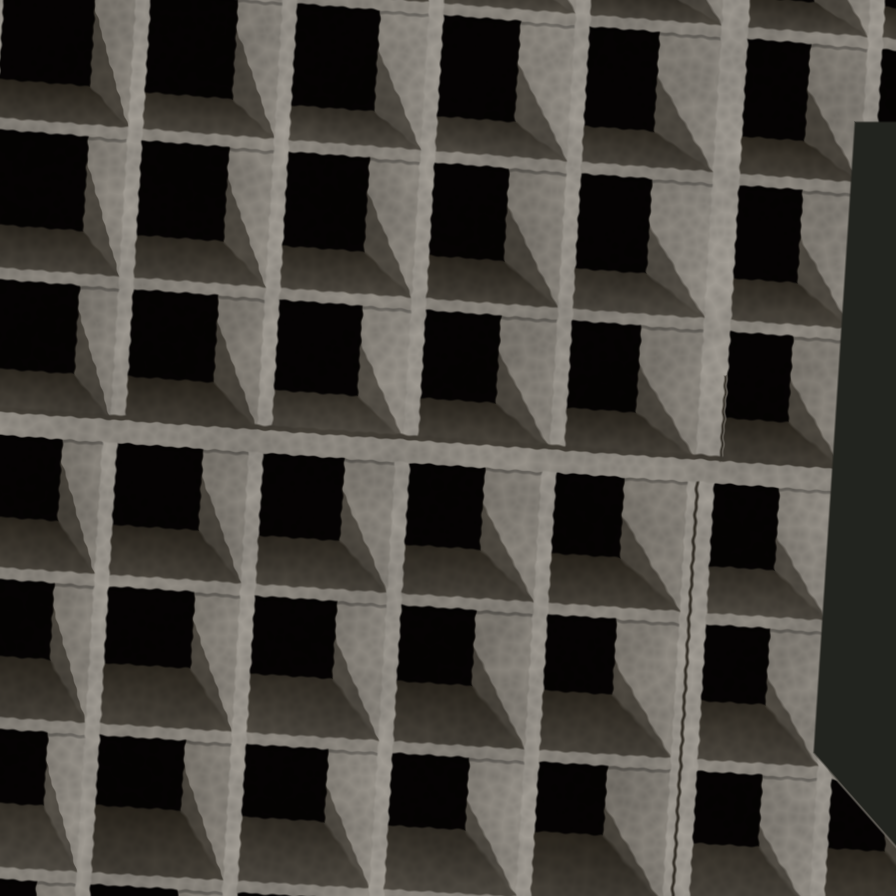
A Shadertoy shader for this pattern:

```glsl
// Tilted concrete lattice of deep square openings, seen from the upper left.
// Each cell is layered from a black hole, a shaded floor and a side face cut by
// a slanted shadow; two heavy bars split the grid and a dark panel covers its right edge.

#define PITCH vec2(0.164, 0.1673)   // cell spacing across and down
#define START vec2(0.156, 0.138)    // centre lines of the first bars
#define THIN vec2(0.0083, 0.0066)   // half widths of ordinary bars
#define THICK vec2(0.0150, 0.0125)  // half widths of the heavy bars
#define HEAVY_COLUMN 4.0
#define HEAVY_ROW 2.0
#define HEAVY_OFFSET 0.0065
#define PANEL_SHIFT 0.0038          // sideways slip above and below the heavy bar
#define SOFTNESS 0.0010
#define WEAR 0.13

float hash(vec2 p) {
    return fract(sin(dot(p, vec2(127.1, 311.7))) * 4375.85);
}

// Distance to the nearest scattered point, for mottled stone
float cellular(vec2 p) {
    vec2 base = floor(p);
    float nearest = 2.0;
    for (int j = -1; j <= 1; j++)
    for (int i = -1; i <= 1; i++) {
        vec2 cell = base + vec2(i, j);
        vec2 point = cell + vec2(hash(cell), hash(cell + 37.0));
        nearest = min(nearest, length(point - p));
    }
    return nearest;
}

float cover(float d) {
    float w = SOFTNESS + 0.6 / iResolution.y;
    return 1.0 - smoothstep(-w, w, d);
}

vec3 stone(float light) {
    return max(vec3(light) - vec3(0.0, 0.018, 0.048), 0.0);
}

float isHeavyColumn(float n) {
    return 1.0 - step(0.5, abs(n - HEAVY_COLUMN));
}

float isHeavyRow(float n) {
    return 1.0 - step(0.5, abs(n - HEAVY_ROW));
}

vec3 lattice(vec2 p) {
    // Tilted axes with slightly ragged edges
    vec2 q = vec2(p.x + 0.06 * p.y, p.y - (0.08 - 0.023 * p.y) * p.x);
    q += 0.0005 * (sin(p.yx * vec2(211.0, 187.0)) + sin(p.yx * vec2(437.0, 393.0) + 1.7));
    float band = q.y - START.y - HEAVY_ROW * PITCH.y;
    q.x += band < 0.0 ? -PANEL_SHIFT : PANEL_SHIFT;

    // Cell n lies between bars n-1 and n
    vec2 grid = (q - START) / PITCH;
    vec2 id = floor(grid) + 1.0;
    vec2 a = fract(grid) * PITCH;
    float vary = hash(id) - 0.5;

    // Opening limits
    float leftHeavy = isHeavyColumn(id.x - 1.0), rightHeavy = isHeavyColumn(id.x);
    vec2 lo = vec2(mix(THIN.x, THICK.x, leftHeavy) + HEAVY_OFFSET * leftHeavy,
                   mix(THIN.y, THICK.y, isHeavyRow(id.y - 1.0)));
    vec2 hi = PITCH - vec2(mix(THIN.x, THICK.x, rightHeavy) - HEAVY_OFFSET * rightHeavy,
                           mix(THIN.y, THICK.y, isHeavyRow(id.y)));

    // The hole shrinks with the viewing angle to the right and downward
    vec2 hole = lo + vec2(0.104, 0.113) - 0.0065 * id + 0.004 * vary;
    vec2 s = (a - hole) / (hi - hole);

    // Floor, brighter toward the front
    vec3 color = stone(mix(0.17, 0.28, clamp(s.y, 0.0, 1.0)) + 0.04 * vary);

    // Side face: lit above the slanted shadow
    float shadowTop = mix(lo.y, hi.y, 0.18 + 0.035 * id.x + 0.06 * vary);
    float shadowLine = mix(shadowTop, hi.y, s.x);
    float lit = cover((a.y - shadowLine) * 0.5);
    vec3 face = mix(stone(0.29 + 0.04 * vary), stone(0.48 + 0.05 * s.x + 0.05 * vary), lit);
    color = mix(color, face, cover(hole.x - a.x) * cover((s.y - s.x) * 0.03));

    // Black hole
    vec2 past = a - hole;
    color = mix(color, vec3(0.018, 0.012, 0.010), cover(max(past.x, past.y)));

    // Front bars; a thin shade edges the underside
    float rowBar = max(lo.y - a.y, a.y - hi.y);
    float columnBar = max(lo.x - a.x, a.x - hi.x);
    color *= 1.0 - 0.25 * cover(lo.y - a.y) * cover(a.y - lo.y - 0.004);
    color = mix(color, stone(0.52), cover(-rowBar));
    color = mix(color, stone(0.585), cover(-columnBar));

    // Open joint beside the heavy column
    float joint = q.x - START.x - HEAVY_COLUMN * PITCH.x - HEAVY_OFFSET;
    float lower = abs(joint + 0.004) - 0.0016;
    float upper = max(abs(joint - 0.013) - 0.0012, -0.11 - band);
    color = mix(color, stone(0.12), 0.85 * cover(band > 0.0 ? lower : upper));

    // Heavy cross bar with the gap above it
    color = mix(color, stone(0.25), cover(abs(band + THICK.y + 0.003) - 0.003));
    color = mix(color, stone(0.54), cover(abs(band) - THICK.y));

    // Mottling and broad stains
    float mottle = cellular(p * 75.0) - 0.5;
    float stain = sin(p.x * 23.0 + 2.0 * sin(p.y * 17.0)) * sin(p.y * 29.0 + p.x * 11.0);
    return color * (1.0 + WEAR * (mottle + 0.35 * stain));
}

void mainImage(out vec4 fragColor, in vec2 fragCoord) {
    vec2 p = fragCoord / iResolution.xy;
    p.y = 1.0 - p.y;
    vec3 color = lattice(p);

    // Dark panel with a slanted lower edge and pale rim
    float side = 0.954 - 0.0654 * (p.y - 0.137) - p.x;
    float under = (p.y - 0.840 - 1.13 * (p.x - 0.908)) * 0.66;
    float panel = max(max(side, 0.136 - p.y), under);
    color = mix(color, stone(0.46), cover(abs(under) - 0.0015) * cover(0.925 - p.x));
    color = mix(color, vec3(0.135, 0.140, 0.120), cover(panel));
    fragColor = vec4(color, 1.0);
}
```
